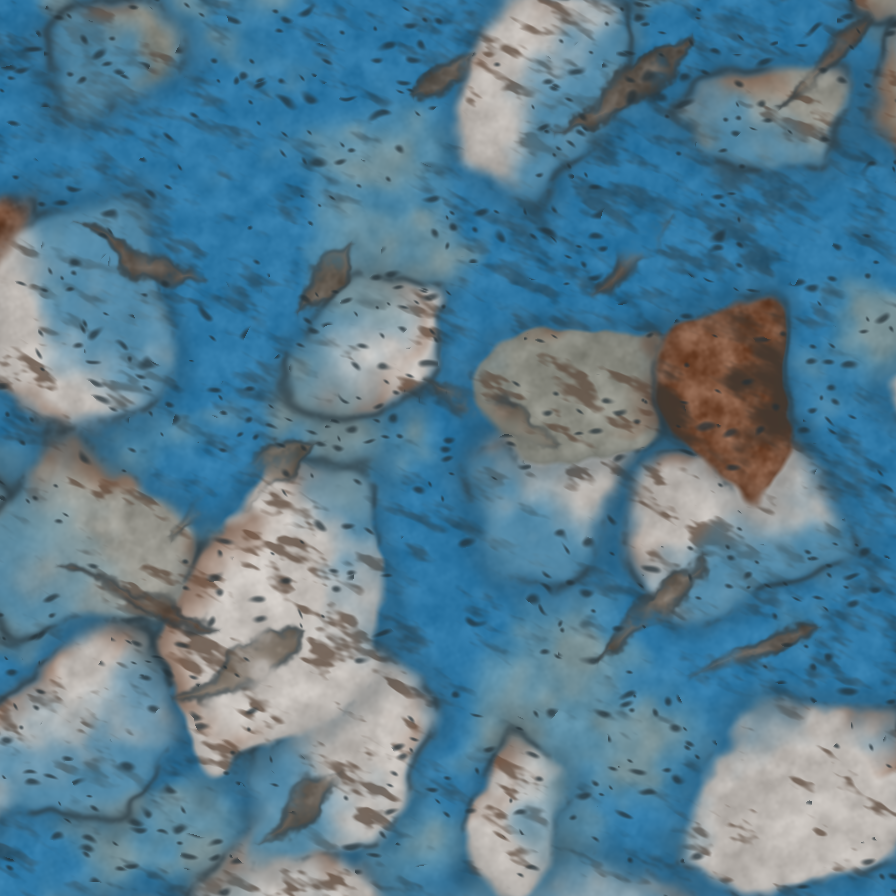
Reproduce this texture procedurally as a WebGL 1 fragment shader.

```glsl
precision highp float;
uniform vec2 u_resolution;

#define GRAIN_CELLS 4.0
#define GRAIN_RADIUS 0.118
#define GRAIN_SHARE 0.95
#define SLIVER_CELLS 5.0
#define SLIVER_SHARE 0.55
#define SPECK_CELLS 52.0
#define SPECK_SHARE 0.4
#define RIM_DARKNESS 0.65

const vec3 DEEP_BLUE = vec3(0.18, 0.47, 0.65);
const vec3 PALE_BLUE = vec3(0.40, 0.57, 0.64);
const vec3 QUARTZ = vec3(0.76, 0.74, 0.72);
const vec3 GREY = vec3(0.49, 0.50, 0.46);
const vec3 RUST = vec3(0.47, 0.31, 0.22);
const vec3 BROWN = vec3(0.36, 0.29, 0.24);
const vec3 SHADOW = vec3(0.17, 0.23, 0.26);

vec2 hash2(vec2 p) {
  vec3 a = fract(p.xyx * vec3(0.1031, 0.1030, 0.0973));
  a += dot(a, a.yzx + 33.33);
  return fract((a.xx + a.yz) * a.zy);
}

vec2 turn(vec2 v, float angle) {
  float c = cos(angle), s = sin(angle);
  return vec2(c * v.x + s * v.y, c * v.y - s * v.x);
}

float valueNoise(vec2 p) {
  vec2 i = floor(p), f = fract(p);
  f = f * f * (3.0 - 2.0 * f);
  float low = mix(hash2(i).x, hash2(i + vec2(1.0, 0.0)).x, f.x);
  float high = mix(hash2(i + vec2(0.0, 1.0)).x, hash2(i + 1.0).x, f.x);
  return 2.0 * mix(low, high, f.y) - 1.0;
}

// Three turned octaves, roughly -0.9 to 0.9
float mottle(vec2 p) {
  float sum = 0.0, weight = 0.65;
  for (int i = 0; i < 3; i++) {
    sum += weight * valueNoise(p + 50.0);
    p = turn(p, 0.6) * 2.1 + 7.0;
    weight *= 0.6;
  }
  return sum;
}

float smoothMax(float a, float b, float k) {
  float h = max(k - abs(a - b), 0.0) / k;
  return max(a, b) + 0.25 * k * h * h;
}

// Irregular five-sided grain with worn corners
float polygonDistance(vec2 d, vec2 id, float radius) {
  float dist = length(d) - 1.6 * radius;
  for (int i = 0; i < 5; i++) {
    vec2 h = hash2(id + float(i) * 17.3);
    float angle = float(i) * 1.2566 + (h.x - 0.5) * 0.6;
    float side = dot(d, vec2(cos(angle), sin(angle))) - radius * mix(0.7, 1.1, h.y);
    dist = smoothMax(dist, side, 0.03);
  }
  return dist;
}

float rimLine(float dist, float width) {
  return exp(-dist * dist / (width * width));
}

vec3 addGrains(vec3 color, vec2 p, vec3 resin, float cloud, float fine, float streak) {
  vec2 home = floor(p * GRAIN_CELLS);
  for (int y = -1; y <= 1; y++) {
    for (int x = -1; x <= 1; x++) {
      vec2 id = home + vec2(float(x), float(y));
      vec2 place = hash2(id + 3.0), shape = hash2(id + 41.0), look = hash2(id + 87.0);
      if (shape.x > GRAIN_SHARE) continue;
      vec2 d = p - (id + 0.5 + (place - 0.5) * 0.6) / GRAIN_CELLS;
      float radius = GRAIN_RADIUS * mix(0.6, 1.15, shape.y);
      vec2 local = turn(d, 0.8 + (look.y - 0.5) * 2.2) * vec2(0.82, 1.2);
      float dist = polygonDistance(local, id, radius);

      // Mineral body with streaks and warm stains
      float rusty = step(0.92, look.x);
      vec3 body = mix(QUARTZ, GREY, 0.8 * smoothstep(0.58, 0.8, look.x));
      body += 0.07 * fine + 0.06 * cloud;
      body = mix(body, BROWN, 0.75 * smoothstep(0.2, 0.7, streak + 0.25 * cloud));
      float stain = smoothstep(-0.045, 0.0, dist) * smoothstep(0.0, 0.5, cloud + local.y * 5.0);
      body = mix(body, RUST, 0.6 * stain);
      vec3 iron = mix(RUST + 0.14 * fine, BROWN * 0.75, smoothstep(-0.1, 0.6, cloud + 0.4 * streak));
      body = mix(body, iron, rusty);

      // Resin veils one side of the grain
      float slope = dot(local, turn(vec2(1.0, 0.0), place.x * 6.283)) / radius;
      float veil = smoothstep(-0.3, 0.9, slope + 0.8 * cloud + (place.y - 0.5) * 1.3);
      body = mix(body, mix(resin, PALE_BLUE, 0.4), veil * 0.9 * (1.0 - rusty));

      float softness = mix(0.004, 0.016, place.y);
      color = mix(color, body, 1.0 - smoothstep(-softness, softness, dist));
      float rim = rimLine(dist - 0.003, 0.005) * smoothstep(-0.25, 0.55, cloud + fine * 0.5);
      color = mix(color, SHADOW, RIM_DARKNESS * rim);
      color = mix(color, SHADOW, 0.22 * rimLine(dist - 0.009, 0.016));
    }
  }
  return color;
}

// Thin splinters, ragged and partly dissolved
vec3 addSlivers(vec3 color, vec2 p, float cloud, float fine) {
  vec2 home = floor(p * SLIVER_CELLS);
  for (int y = -1; y <= 1; y++) {
    for (int x = -1; x <= 1; x++) {
      vec2 id = home + vec2(float(x), float(y)) + 200.0;
      vec2 place = hash2(id), shape = hash2(id + 29.0), look = hash2(id + 61.0);
      if (look.x > SLIVER_SHARE) continue;
      vec2 d = p - (id - 199.5 + (place - 0.5) * 0.7) / SLIVER_CELLS;
      float tilt = mix(0.65, -0.65, step(0.7, look.y)) + (place.x - 0.5) * 0.6;
      d = turn(d, tilt);
      float halfLength = mix(0.035, 0.1, shape.x);
      float along = d.x / halfLength;
      float thickness = mix(0.007, 0.022, shape.y) * (1.0 + 0.4 * along) * (1.0 - along * along);
      float dist = abs(d.y) - thickness + 0.006 * fine;
      dist = max(dist, abs(d.x) - halfLength);
      vec3 body = mix(BROWN, GREY, 0.5 * shape.y) + 0.12 * fine;
      float presence = smoothstep(-0.7, 0.2, cloud + 0.3 * fine);
      color = mix(color, body, 0.9 * presence * (1.0 - smoothstep(-0.005, 0.006, dist)));
      color = mix(color, SHADOW, 0.6 * rimLine(dist, 0.004) * presence);
    }
  }
  return color;
}

// Small tilted pits, cellular and patchy
float specks(vec2 p, float cloud) {
  vec2 home = floor(p * SPECK_CELLS);
  float cover = 0.0;
  for (int y = -1; y <= 1; y++) {
    for (int x = -1; x <= 1; x++) {
      vec2 id = home + vec2(float(x), float(y)) + 500.0;
      vec2 place = hash2(id), look = hash2(id + 13.0);
      vec2 d = turn(p * SPECK_CELLS - (id - 500.0 + place), look.y - 0.9) * vec2(0.65, 1.2);
      float size = mix(0.03, 0.28, look.y * look.y);
      float present = step(look.x, SPECK_SHARE * (0.5 + 1.3 * cloud));
      cover = max(cover, present * (1.0 - smoothstep(size * 0.3, size + 0.14, length(d))));
    }
  }
  return cover;
}

void main() {
  vec2 p = gl_FragCoord.xy / min(u_resolution.x, u_resolution.y);
  float cloud = mottle(p * 11.0);
  float fine = mottle(p * 48.0 + 9.0);
  float streak = mottle(turn(p, -0.45) * vec2(24.0, 62.0));
  vec2 warped = p + 0.016 * vec2(mottle(p * 13.0 + 4.0), mottle(p * 13.0 + 21.0));

  // Blue resin with pale, greyish and dim patches
  float haze = mottle(p * 5.0 + 30.0);
  vec3 resin = mix(DEEP_BLUE, PALE_BLUE, 0.8 * smoothstep(-0.1, 0.6, haze + 0.4 * cloud));
  resin = mix(resin, GREY + 0.08, 0.55 * smoothstep(0.2, 0.8, haze * 0.6 + cloud * 0.7));
  resin = mix(resin, SHADOW, 0.5 * smoothstep(0.1, 0.8, streak * 0.8 - haze * 0.4));
  resin += 0.05 * fine;

  vec3 color = addGrains(resin, warped, resin, cloud, fine, streak);
  color = addSlivers(color, warped, cloud, fine);
  color = mix(color, SHADOW * 0.8, 0.7 * specks(warped, cloud));
  gl_FragColor = vec4(clamp(color, 0.0, 1.0), 1.0);
}
```
